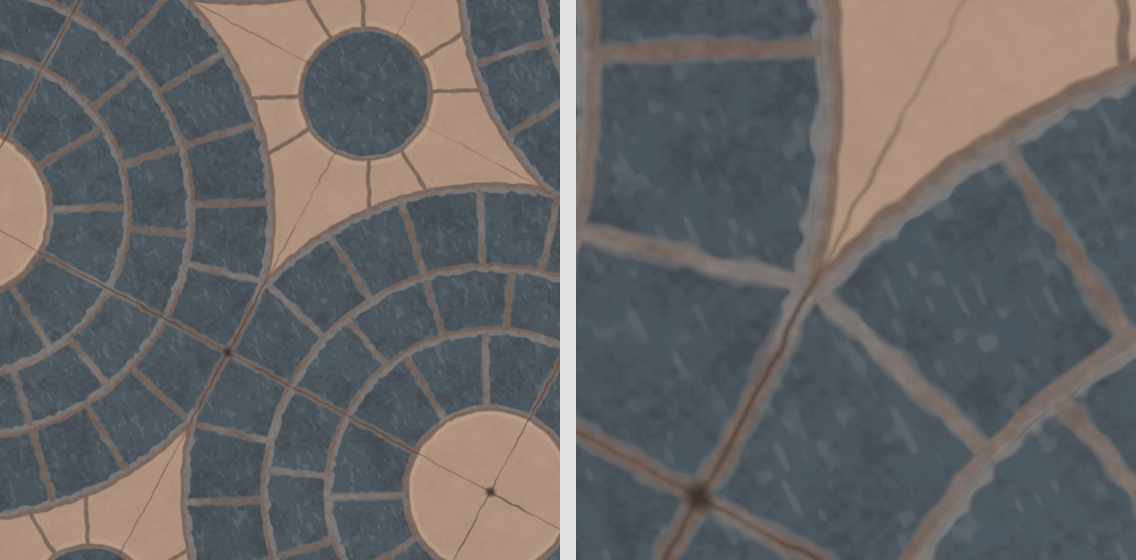
Left, the full canvas; right, a detail of the centre.
Give the GLSL for this texture, as a three.js fragment shader.

```glsl
// Tilted paving of slate ring medallions with peach discs and star-shaped infill.
varying vec2 vUv;

// Layout, in canvas units
const vec2 CENTRE = vec2(0.875, 0.121);
const vec2 PERIOD = vec2(1.061, 1.046);
const float TILT = -0.4904;
const vec4 RINGS = vec4(0.151, 0.291, 0.404, 0.547);
const vec3 SPOKES = vec3(12.0, 16.0, 24.0);
const float SMALL_DISC = 0.115;
const float RING_HALF = 0.0060;
const float SPOKE_HALF = 0.0050;
const float STAR_SPOKE_HALF = 0.0038;
const float JOINT_HALF = 0.0011;
const float SOFT = 0.0022;
const float WOBBLE = 0.0035;
const float TAU = 6.2831853;

// Colours
const vec3 SLATE = vec3(0.30, 0.34, 0.37);
const vec3 SLATE_DARK = vec3(0.26, 0.285, 0.31);
const vec3 SCUFF = vec3(0.43, 0.46, 0.48);
const vec3 PEACH = vec3(0.68, 0.57, 0.49);
const vec3 PEACH_RIM = vec3(0.74, 0.64, 0.56);
const vec3 GROUT_BROWN = vec3(0.45, 0.385, 0.35);
const vec3 GROUT_GREY = vec3(0.53, 0.51, 0.50);
const vec3 JOINT = vec3(0.27, 0.22, 0.20);

float hash(vec2 p) {
  return fract(sin(dot(p, vec2(127.1, 311.7))) * 43758.5453);
}

float noise(vec2 p) {
  vec2 i = floor(p), f = fract(p);
  f = f * f * (3.0 - 2.0 * f);
  return mix(mix(hash(i), hash(i + vec2(1.0, 0.0)), f.x),
             mix(hash(i + vec2(0.0, 1.0)), hash(i + 1.0), f.x), f.y);
}

float fbm(vec2 p) {
  float sum = 0.0, amp = 0.5;
  for (int i = 0; i < 4; i++) {
    sum += amp * noise(p);
    p = p * 2.03 + 17.3;
    amp *= 0.5;
  }
  return sum / 0.9375;
}

// Coverage of the area where a signed distance is negative
float cover(float d) { return 1.0 - smoothstep(-SOFT, SOFT, d); }

float spokeDistance(vec2 p, float count) {
  float stepAngle = TAU / count;
  float a = mod(atan(p.y, p.x) + 0.5 * stepAngle, stepAngle) - 0.5 * stepAngle;
  return length(p) * abs(sin(a));
}

void main() {
  // Lattice of medallions, with slightly uneven edges
  vec2 uneven = vec2(noise(vUv * 70.0), noise(vUv * 70.0 + 31.0)) - 0.5;
  vec2 d = vUv - CENTRE + WOBBLE * uneven;
  float c = cos(TILT), s = sin(TILT);
  vec2 cell = vec2(c * d.x + s * d.y, c * d.y - s * d.x) / PERIOD + 0.5;
  vec2 id = floor(cell);
  vec2 p = (fract(cell) - 0.5) * PERIOD;
  vec2 corner = 0.5 * PERIOD - abs(p);
  float r = length(p), cornerR = length(corner);
  float edge = min(corner.x, corner.y);
  float axis = min(abs(p.x), abs(p.y));

  // Nearest ring, and spokes of the band this point lies in
  float ring = 1.0;
  for (int i = 0; i < 4; i++) {
    float side = RINGS[i] - r;
    if (abs(side) < abs(ring)) ring = side;
  }
  float count = r < RINGS.y ? SPOKES.x : (r < RINGS.z ? SPOKES.y : SPOKES.z);
  float band = max(RINGS.x - r, r - RINGS.w);
  float spoke = max(spokeDistance(p, count) - SPOKE_HALF, band);
  float shared = max(edge - RING_HALF, band);

  // Star infill: paired spokes at 30 and 60 degrees around the small disc
  vec2 folded = vec2(max(corner.x, corner.y), edge);
  float starSpoke = abs(dot(folded, vec2(-0.5, 0.866))) - STAR_SPOKE_HALF;
  starSpoke = max(starSpoke, max(SMALL_DISC - cornerR, RINGS.w - r));
  float smallEdge = cornerR - SMALL_DISC;

  // Stone surfaces
  float mottle = fbm(vUv * 28.0), grain = fbm(vUv * 150.0);
  vec2 streak = vec2(vUv.x + 0.5 * vUv.y, vUv.y - 0.5 * vUv.x);
  float scuff = smoothstep(0.62, 0.9, noise(streak * vec2(150.0, 75.0))) * mottle;
  float sector = floor(atan(p.y, p.x) * count / TAU);
  float tint = hash(id + vec2(sector, count)) - 0.5;
  vec3 slate = mix(SLATE_DARK, SLATE, smoothstep(0.2, 0.6, 0.5 * (mottle + grain)));
  slate = mix(slate, SCUFF, 0.6 * scuff) * (1.0 + 0.05 * tint);
  vec3 peach = PEACH * (0.95 + 0.06 * mottle + 0.05 * grain);
  float rim = min(abs(r - RINGS.x + 0.011), abs(smallEdge - 0.010));
  peach = mix(peach, PEACH_RIM, 0.55 * cover(rim - 0.003));
  float slateMask = cover(min(band, smallEdge));
  vec3 color = mix(peach, slate, slateMask);

  // Chipped pale lips on the inner side of rings and beside spokes
  float chips = noise(vUv * 105.0);
  float ringLip = cover(abs(ring - 0.007) - 0.006 * chips);
  float spokeLip = cover(min(spoke, shared) - 0.005 * chips) * 0.5;
  color = mix(color, GROUT_GREY, 0.75 * max(ringLip, spokeLip) * slateMask);

  // Grout, brown outside and greyer toward each ring's inner side
  float ringMask = cover(abs(ring) - RING_HALF);
  float grout = max(ringMask, cover(min(spoke, min(shared, starSpoke))));
  grout = max(grout, cover(abs(smallEdge) - 0.0045));
  float grey = ringMask * smoothstep(-0.003, 0.007, ring) * step(RINGS.x + 0.02, r);
  grey = max(0.8 * grey, 0.65 * smoothstep(0.4, 0.75, fbm(vUv * 12.0 + 9.0)) * slateMask);
  vec3 groutColor = mix(GROUT_BROWN, GROUT_GREY, grey) * (0.9 + 0.2 * grain);
  color = mix(color, groutColor, 0.92 * grout);

  // Fine joints between paving slabs, and dirt where they cross
  float wear = smoothstep(0.2, 0.75, noise(vUv * 23.0 + 5.0));
  float strength = r < RINGS.w ? 0.35 + 0.4 * wear : 0.18 + 0.25 * wear;
  color = mix(color, JOINT, strength * cover(min(axis, edge) - JOINT_HALF));
  float crossing = min(length(vec2(axis, edge)), r);
  color = mix(color, JOINT * 0.7, 0.75 * (1.0 - smoothstep(0.002, 0.013, crossing)));

  gl_FragColor = vec4(color, 1.0);
}
```
